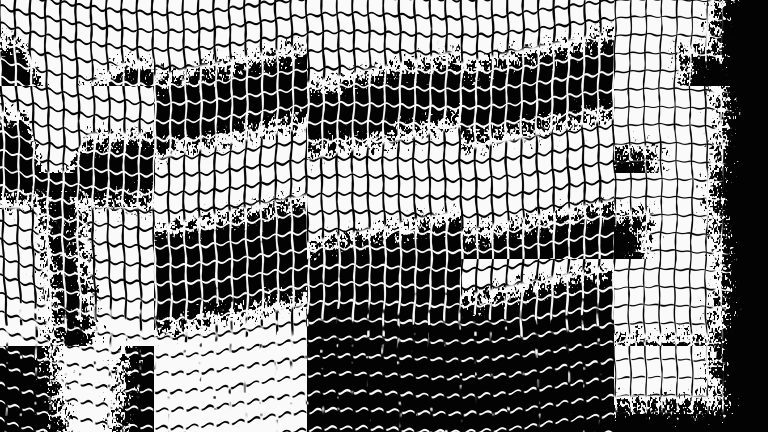
Reproduce this pattern procedurally as a Shadertoy shader.

```glsl
// A wavy wire net over a 5 by 5 patchwork of black and white patches.
// Signed tone fields give each patch soft, speckled borders; the net
// is drawn in the inverse of the tone behind it.

const float TAU = 6.2831853;
const vec2 CANVAS = vec2(16.0 / 9.0, 1.0);
const vec2 TILES = vec2(5.0);
const vec2 MESHES = vec2(50.0, 24.0);
const vec3 BLACK = vec3(0.01);
const vec3 WHITE = vec3(0.98);

float hash(vec2 p) {
    vec3 q = fract(p.xyx * 0.1031);
    q += dot(q, q.yzx + 33.33);
    return fract((q.x + q.y) * q.z);
}

float noise(vec2 p) {
    vec2 i = floor(p), f = fract(p);
    f = f * f * (3.0 - 2.0 * f);
    vec2 e = vec2(0.0, 1.0);
    return mix(mix(hash(i), hash(i + e.yx), f.x),
               mix(hash(i + e.xy), hash(i + e.yy), f.x), f.y);
}

// Positive between lo and hi, negative outside
float band(float v, float lo, float hi) {
    return min(v - lo, hi - v);
}

// Left column: a bright valley, a dark stripe, then a bright stripe
float leftTone(float x, float y, float row, float width) {
    float top = 0.10 + 0.13 * smoothstep(0.1, 0.35, x) - 0.08 * smoothstep(0.4, 0.9, x);
    float next = 0.27 + 0.14 * smoothstep(0.15, 0.3, x) - 0.09 * smoothstep(0.4, 0.6, x);
    if (row < 1.0) return y - top;
    if (row < 2.0) return y - next;
    float lean = 0.25 * (y - 0.4);
    if (row < 4.0) return max(0.47 - y, width * band(x - lean, 0.25, 0.5));
    return -width * band(x, 0.33 + 0.5 * (y - 0.8), 0.82 - 0.4 * (y - 0.8));
}

// Middle columns: slanted dark bands
float middleTone(float x, float y, float col, float row) {
    float s = y + 0.075 * (x - 0.5);
    if (col < 2.0) return max(band(s, 0.15, 0.32), band(s, 0.50, 0.73));
    if (col < 3.0) return max(band(s, 0.165, 0.32), band(s, 0.535, 1.5));
    if (row < 3.0) return max(band(s, 0.12, 0.30), band(s, 0.51, 1.5));
    return s - 0.66;
}

// Right column: bright strip with dark corners, black margin beyond
float rightTone(float x, float y, float row, float width) {
    float margin = width * (x - 0.66 + 0.03 * sin(y * 17.0));
    float corner = y - 0.93;
    if (row < 1.0) corner = min(y - 0.12, width * (x - 0.45));
    else if (row < 2.0) corner = min(y - 0.35, width * (0.25 - x));
    else if (row < 3.0) corner = min(y - 0.50, width * (0.20 - x));
    else if (row < 4.0) corner = y - 0.785;
    return max(margin, corner);
}

float patchTone(vec2 p) {
    vec2 size = CANVAS / TILES;
    vec2 tile = floor(p / size);
    float x = fract(p.x / size.x);
    if (tile.x < 1.0) return leftTone(x, p.y, tile.y, size.x);
    if (tile.x < 4.0) return middleTone(x, p.y, tile.x, tile.y);
    return rightTone(x, p.y, tile.y, size.x);
}

// Signed distance to the nearest line of a repeating set
float nearestLine(float v, float pitch) {
    return (fract(v / pitch + 0.5) - 0.5) * pitch;
}

float stroke(float d, float halfWidth, float px) {
    return 1.0 - smoothstep(halfWidth - px, halfWidth + px, abs(d));
}

void mainImage(out vec4 fragColor, in vec2 fragCoord) {
    vec2 p = fragCoord / iResolution.xy;
    p = vec2(p.x, 1.0 - p.y) * CANVAS;
    float px = 0.7 / iResolution.y;
    vec2 pitch = CANVAS / MESHES;
    float rightSide = step(0.8 * CANVAS.x, p.x);

    // Sagging net with small ripples at each mesh
    float sway = 0.003 * sin(p.y * 14.0 + p.x * 3.0) + 0.0012 * sin(p.y * 71.0);
    float column = p.x + sway - 0.018 * p.y * exp(-4.0 * p.x);
    float drift = 0.05 * p.x + 0.012 * sin(9.0 * p.x + 1.0) + 0.06 * exp(-8.0 * p.x);
    float ripple = 0.0036 * sin(TAU * column / pitch.x + 4.0 * p.y);
    float row = p.y + drift + ripple * (1.0 - 0.6 * rightSide)
              + 0.003 * (noise(p * 38.0) - 0.5);
    vec2 d = vec2(nearestLine(column, pitch.x), nearestLine(row, pitch.y));

    // Wires vary in width and break up toward the bottom
    float worn = smoothstep(0.64, 0.84, p.y);
    float wear = noise(p * vec2(60.0, 75.0));
    float fade = smoothstep(-0.15, 0.1, wear - 0.9 * worn * (1.0 - rightSide));
    float gap = mix(1.0, smoothstep(0.001, 0.006, abs(d.x)), worn);
    float thick = mix(0.0018, 0.0010, rightSide) + 0.0012 * wear;
    float wire = max(stroke(d.x, thick, px) * fade, stroke(d.y, thick, px) * gap);

    // Speckled tone, lightened beside the wires
    float tone = patchTone(p);
    wire *= 1.0 - rightSide * smoothstep(0.01, 0.03, tone);
    float grain = 0.65 * noise(p * vec2(330.0, 230.0)) + 0.35 * noise(p * 95.0);
    float halo = 0.016 * exp(-min(abs(d.x), abs(d.y)) / 0.004);
    float dark = smoothstep(-0.008, 0.008, tone + 0.11 * (grain - 0.5) - halo);
    float wireDark = 1.0 - smoothstep(-0.018, -0.008, tone);
    fragColor = vec4(mix(WHITE, BLACK, mix(dark, wireDark, wire)), 1.0);
}
```
